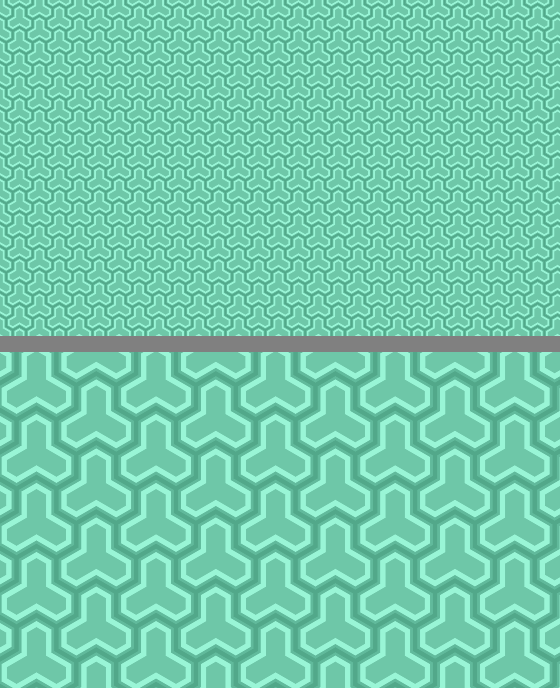
Top, the full canvas; bottom, a detail of the centre.
This pattern is drawn by a Shadertoy shader. Its source:

```glsl
const float COLUMNS = 28.1;               // tile columns across the canvas
const vec2 OFFSET = vec2(-0.11, -0.08);   // centre tile position, in hexagon widths
const float GROOVE_EDGE = 0.055;          // inset distances, in hexagon widths
const float RIM_OUTER = 0.125;
const float RIM_INNER = 0.258;
const vec3 GROOVE = vec3(0.32, 0.66, 0.54);
const vec3 BEVEL = vec3(0.38, 0.73, 0.61);
const vec3 RIM = vec3(0.60, 0.96, 0.84);
const vec3 FACE = vec3(0.43, 0.78, 0.66);

const float ROOT3 = 1.7320508;
const vec2 LATTICE = vec2(1.5, ROOT3);    // column pitch, row pitch

// Inset distance of a tripod made of three unit-width hexagons; positive inside
float tripodInset(vec2 p) {
    const vec2 mirror = vec2(0.5, -0.5 * ROOT3);
    p.x = abs(p.x);
    p -= 2.0 * max(dot(p, mirror), 0.0) * mirror;   // fold the side arms upward
    p.x = abs(p.x);
    return 0.5 - max(p.x, dot(p, vec2(0.5, 0.5 * ROOT3)) - 0.5);
}

// Inset distance within whichever interlocking tile covers p
float tilingInset(vec2 p) {
    float inset = -1.0;
    float firstColumn = floor(p.x / LATTICE.x);
    for (int i = 0; i < 2; i++) {
        float column = firstColumn + float(i);
        float stagger = 0.5 * mod(column, 2.0);
        float firstRow = floor(p.y / LATTICE.y - stagger);
        for (int j = 0; j < 2; j++) {
            float row = firstRow + float(j) + stagger;
            inset = max(inset, tripodInset(p - LATTICE * vec2(column, row)));
        }
    }
    return inset;
}

void mainImage(out vec4 fragColor, in vec2 fragCoord) {
    float pixel = COLUMNS * LATTICE.x / iResolution.x;
    vec2 p = (fragCoord - 0.5 * iResolution.xy) * pixel - OFFSET;
    float inset = tilingInset(p);

    // Nested bands from the groove to the face
    float soft = 0.5 * pixel;
    vec3 color = mix(GROOVE, BEVEL, smoothstep(-soft, soft, inset - GROOVE_EDGE));
    color = mix(color, RIM, smoothstep(-soft, soft, inset - RIM_OUTER));
    color = mix(color, FACE, smoothstep(-soft, soft, inset - RIM_INNER));
    fragColor = vec4(color, 1.0);
}
```
